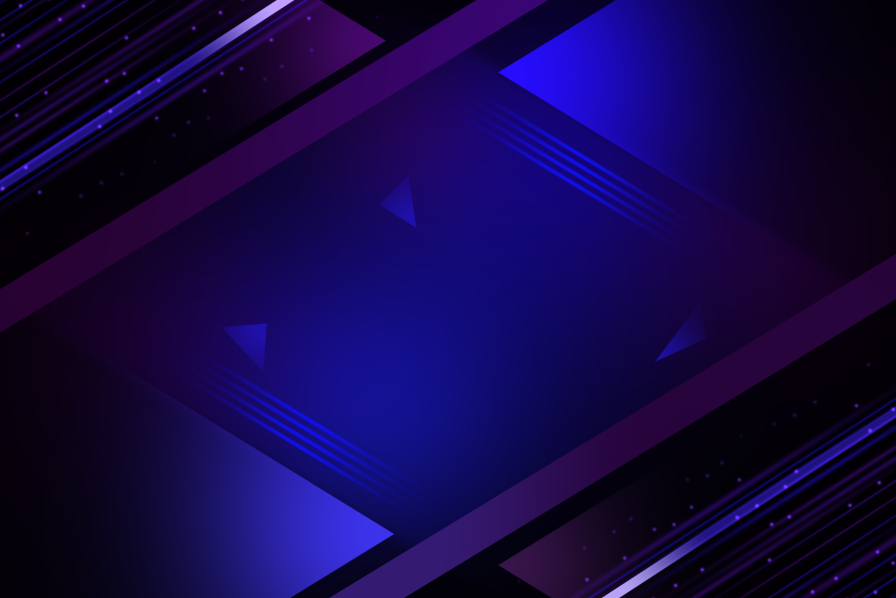
Give the GLSL for this background, as a WebGL 2 fragment shader.

```glsl
#version 300 es
precision highp float;
// Dark blue and violet geometric backdrop: soft glows fill a central diamond,
// framed by slanted bands, fading wedges, fine stripes and light streaks.
// All shapes are distance masks in units of the canvas height.
uniform vec2 u_resolution;
out vec4 outColor;

const vec2 CENTER = vec2(0.75, 0.5);
const vec2 RISE = vec2(0.855, 0.519);        // direction of the bands
const vec2 FALL = vec2(0.855, -0.519);       // direction of the stripes
const vec2 STREAK_DIR = vec2(0.838, 0.545);
const float WEDGE_SLOPE = 0.615;
const float STRIPE_GAP = 0.0155;
const float MAIN_STREAK = 0.567;
const int STREAKS = 16;
const vec3 BASE = vec3(0.018, 0.002, 0.035);
const vec3 BLUE = vec3(0.10, 0.06, 1.0);
const vec3 VIOLET = vec3(0.34, 0.05, 0.62);
const vec3 PALE = vec3(0.72, 0.68, 0.95);

// Glows: x, y, radius and their colours
const int GLOWS = 7;
const vec3 GLOW_AT[GLOWS] = vec3[](
  vec3(0.63, 0.28, 0.23), vec3(0.77, 0.52, 0.40), vec3(0.95, 0.80, 0.27),
  vec3(0.68, 0.79, 0.16), vec3(0.23, 0.43, 0.27), vec3(1.30, 0.58, 0.25),
  vec3(0.42, 0.40, 0.22));
const vec3 GLOW_COLOR[GLOWS] = vec3[](
  vec3(0.03, 0.05, 0.30), vec3(0.03, 0.025, 0.30), vec3(0.03, 0.0, 0.26),
  vec3(0.08, 0.0, 0.03), vec3(0.06, 0.0, 0.06), vec3(0.08, 0.0, 0.09),
  vec3(0.02, 0.0, 0.10));

float hash(float n) { return fract(sin(n * 127.1) * 43758.5453); }

float bell(float x) { return exp(-x * x); }

float strip(float x, float lo, float hi, float aa) {
  return smoothstep(-aa, aa, x - lo) * smoothstep(-aa, aa, hi - x);
}

// Sideways wedge that opens along the sign of side and fades from its tip
float wedge(vec2 p, vec2 tip, float side, float reach, float aa) {
  vec2 d = p - tip;
  float inside = (WEDGE_SLOPE * d.x * side - abs(d.y)) * 0.855;
  return smoothstep(-aa, aa, inside) * bell(length(d) / reach);
}

float edge(vec2 p, vec2 a, vec2 b) {
  vec2 e = normalize(b - a);
  return e.x * (p.y - a.y) - e.y * (p.x - a.x);
}

// Counterclockwise triangle, brightest at corner a
float shard(vec2 p, vec2 a, vec2 b, vec2 c, float aa) {
  float inside = min(edge(p, a, b), min(edge(p, b, c), edge(p, c, a)));
  return smoothstep(-aa, aa, inside) * bell(length(p - a) / 0.075);
}

// Four parallel stripes, centred on middle in (along, across) coordinates
float stripes(vec2 q, vec2 middle, float aa) {
  vec2 d = q - middle;
  float line = abs(fract(d.y / STRIPE_GAP) - 0.5) * STRIPE_GAP;
  float core = 1.0 - smoothstep(0.0015, 0.0035 + aa, line);
  float group = strip(d.y, -2.0 * STRIPE_GAP, 2.0 * STRIPE_GAP, aa);
  return core * group * bell(d.x / 0.12);
}

// Streaks and sparks of one corner; q = (along, across) from the centre
vec3 cornerLight(vec2 q, float aa) {
  vec3 light = vec3(0.0);
  for (int i = 0; i < STREAKS; i++) {
    float k = float(i) + 3.0;
    float at = 0.53 + 0.30 * (float(i) + hash(k)) / float(STREAKS);
    float width = mix(0.0015, 0.008, pow(hash(k + 20.0), 3.0)) + 0.3 * aa;
    float run = bell((q.x + 0.55 * hash(k + 40.0)) / 0.28);
    vec3 tint = mix(BLUE, VIOLET, hash(k + 60.0));
    light += tint * run * bell((q.y - at) / width) * 0.42;
  }
  // Main streak, turning pale near its outer end
  float beam = strip(q.y, MAIN_STREAK - 0.008, MAIN_STREAK + 0.008, aa);
  vec3 beamColor = mix(vec3(0.12, 0.08, 0.52), PALE, smoothstep(-0.16, 0.03, q.x));
  light += beamColor * beam * 0.9;
  light += BLUE * bell((q.y - MAIN_STREAK + 0.019) / 0.002) * 0.4;
  // Scattered sparks, one per cell
  vec2 cell = floor(q / 0.045);
  float seed = dot(cell, vec2(1.7, 9.3));
  vec2 spot = (cell + 0.2 + 0.6 * vec2(hash(seed), hash(seed + 5.1))) * 0.045;
  float lit = step(0.5, hash(seed + 8.7)) * smoothstep(0.43, 0.56, q.y);
  light += vec3(0.42, 0.16, 0.85) * lit * bell(length(q - spot) / (0.0025 + 0.3 * aa));
  return light;
}

void main() {
  vec2 p = gl_FragCoord.xy / u_resolution.y;
  p.x += CENTER.x - 0.5 * u_resolution.x / u_resolution.y;
  float aa = 0.8 / u_resolution.y;
  float across = dot(p, vec2(-RISE.y, RISE.x));
  vec2 fallen = vec2(dot(p, FALL), dot(p, vec2(-FALL.y, FALL.x)));

  // Soft glows, dimmed outside the diamond
  vec3 color = BASE;
  for (int i = 0; i < GLOWS; i++)
    color += GLOW_COLOR[i] * bell(length(p - GLOW_AT[i].xy) / GLOW_AT[i].z);
  float beyond = max(smoothstep(-aa, aa, across - 0.441), smoothstep(-aa, aa, -0.35 - across));
  color *= 1.0 - 0.65 * beyond;
  color *= 1.0 - 0.35 * smoothstep(0.36, 0.40, abs(fallen.y - 0.81));

  // Wedges
  color = mix(color, vec3(0.15, 0.05, 1.0), wedge(p, vec2(0.834, 0.879), 1.0, 0.29, aa));
  color = mix(color, vec3(0.24, 0.20, 0.93), wedge(p, vec2(0.660, 0.107), -1.0, 0.30, aa));
  color = mix(color, vec3(0.28, 0.03, 0.43), wedge(p, vec2(0.646, 0.932), -1.0, 0.19, aa));
  color = mix(color, vec3(0.22, 0.08, 0.29), wedge(p, vec2(0.834, 0.055), 1.0, 0.18, aa));

  // Slanted bands
  vec3 upper = mix(vec3(0.16, 0.01, 0.21), vec3(0.24, 0.02, 0.48), smoothstep(0.1, 0.95, p.x));
  vec3 lower = mix(vec3(0.22, 0.11, 0.47), vec3(0.16, 0.015, 0.24), smoothstep(0.7, 1.1, p.x));
  color = mix(color, upper, 0.92 * strip(across, 0.379, 0.441, aa));
  color = mix(color, lower, 0.92 * strip(across, -0.351, -0.286, aa));

  // Stripes and small shards
  float lines = stripes(fallen, vec2(0.45, 1.114), aa) + stripes(fallen, vec2(0.296, 0.500), aa);
  color = mix(color, vec3(0.07, 0.06, 0.98), 0.85 * lines);
  float shards = shard(p, vec2(0.697, 0.619), vec2(0.684, 0.707), vec2(0.635, 0.658), aa)
    + shard(p, vec2(0.447, 0.459), vec2(0.371, 0.453), vec2(0.441, 0.379), aa)
    + shard(p, vec2(1.096, 0.395), vec2(1.182, 0.434), vec2(1.172, 0.496), aa);
  color = mix(color, vec3(0.14, 0.08, 0.80), 0.7 * shards);

  // Corner lights, mirrored through the centre
  vec2 d = p - CENTER;
  vec2 q = vec2(dot(d, STREAK_DIR), dot(d, vec2(-STREAK_DIR.y, STREAK_DIR.x)));
  color += cornerLight(q.y < 0.0 ? -q : q, aa);
  outColor = vec4(color, 1.0);
}
```
